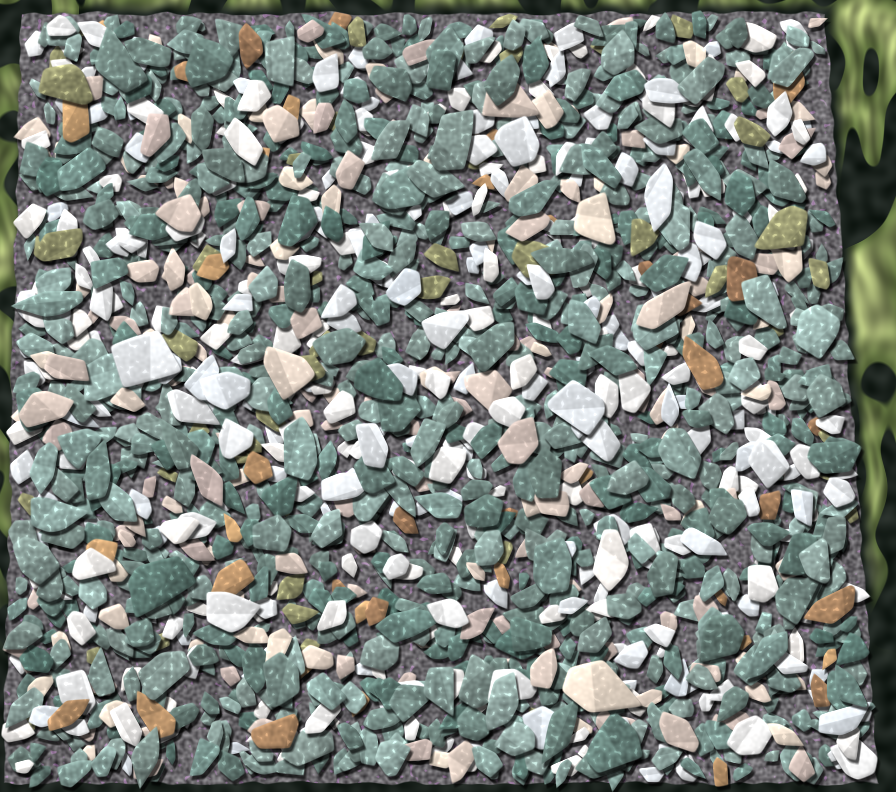
Reproduce this texture procedurally as a Shadertoy shader.

```glsl
// Paving slab of crushed green, white and cream stone chips set in grey mortar, with leaves around it.

const float TAU = 6.28318;
const vec2 LIGHT = vec2(-0.5, 0.86);

float hash(vec2 p) {
    vec3 q = fract(p.xyx * 0.1031);
    q += dot(q, q.yzx + 33.33);
    return fract((q.x + q.y) * q.z);
}

vec2 gradientAt(vec2 cell) {
    float a = TAU * hash(cell);
    return vec2(cos(a), sin(a));
}

// Gradient noise, about -0.7 to 0.7
float noise(vec2 p) {
    vec2 i = floor(p), f = fract(p), e = vec2(1, 0);
    vec2 u = f * f * f * (f * (f * 6.0 - 15.0) + 10.0);
    float low = mix(dot(gradientAt(i), f), dot(gradientAt(i + e), f - e), u.x);
    float high = mix(dot(gradientAt(i + e.yx), f - e.yx), dot(gradientAt(i + 1.0), f - 1.0), u.x);
    return mix(low, high, u.y);
}

// Slightly leaning slab outline, negative inside
float slabDistance(vec2 p, float width) {
    float left = 0.004 + 0.023 * p.y - p.x;
    float right = p.x - (width - 0.022 - 0.068 * p.y);
    return max(max(left, right), abs(p.y - 0.497) - 0.486);
}

// Irregular convex polygon with softened corners: distance, then blended side normal
vec3 chip(vec2 q, vec2 seed, float r) {
    float sum = 0.0;
    vec2 normal = vec2(0);
    for (int i = 0; i < 6; i++) {
        float k = float(i);
        float a = (k + 0.9 * hash(seed + k * 3.1)) * TAU / 6.0;
        vec2 side = vec2(cos(a), sin(a));
        float w = exp(16.0 * (dot(q, side) / r - 0.62 - 0.4 * hash(seed + k * 5.3 + 40.0)));
        sum += w;
        normal += w * side;
    }
    return vec3(log(sum) * r / 16.0, normal / sum);
}

vec3 stoneColor(vec2 seed) {
    float kind = hash(seed + 71.3), tone = hash(seed + 83.9);
    vec3 green = mix(vec3(0.31, 0.43, 0.40), vec3(0.63, 0.73, 0.71), tone);
    green = mix(green, vec3(0.46, 0.51, 0.49), 0.65 * hash(seed + 97.1));
    if (kind < 0.59) return green;
    if (kind < 0.83) return mix(vec3(0.86, 0.89, 0.92), vec3(0.98, 0.96, 0.94), tone);
    if (kind < 0.94) return mix(vec3(0.76, 0.69, 0.67), vec3(0.95, 0.89, 0.82), tone);
    if (kind < 0.97) return mix(vec3(0.55, 0.42, 0.32), vec3(0.82, 0.66, 0.47), tone);
    return vec3(0.57, 0.57, 0.42);
}

vec3 foliage(vec2 p, float edge) {
    vec2 q = p + 0.03 * vec2(noise(p * 11.0), noise(p * 11.0 + 30.0));
    float blade = noise(q * vec2(17, 11) + 4.0);
    vec3 leaf = mix(vec3(0.34, 0.41, 0.22), vec3(0.66, 0.71, 0.46), smoothstep(-0.1, 0.4, blade));
    leaf *= 0.95 + 0.6 * noise(q * vec2(70, 30));
    float lit = smoothstep(-0.07, -0.03, blade) * smoothstep(0.15, 0.35, p.y);
    lit *= smoothstep(0.0, 0.02, edge + 0.012 * step(p.x, 0.1));
    return mix(vec3(0.10, 0.13, 0.11) + 0.12 * noise(p * 45.0), leaf, lit);
}

vec3 mortar(vec2 p) {
    float grain = 0.26 * noise(p * 175.0) + 0.13 * noise(p * 90.0) + 0.05 * noise(p * 14.0);
    float glint = smoothstep(0.25, 0.5, noise(p * 130.0 + 9.0));
    return vec3(0.405, 0.395, 0.41) + grain + glint * vec3(0.20, 0.09, 0.22);
}

void mainImage(out vec4 fragColor, in vec2 fragCoord) {
    vec2 p = fragCoord / iResolution.y;
    float width = iResolution.x / iResolution.y;
    float soft = max(0.8 / iResolution.y, 0.0012);
    float edge = slabDistance(p, width) + 0.006 * noise(p * 35.0);
    vec3 color = mix(mortar(p), foliage(p, edge), smoothstep(-soft, soft, edge));
    float sparkle = noise(p * 150.0 + 7.0);
    float mottle = 0.14 * noise(p * 65.0) + 0.24 * sparkle + 0.25 * smoothstep(0.25, 0.5, sparkle);

    // Chips from small to large, each casting a shadow on those beneath
    for (int layer = 0; layer < 5; layer++) {
        float k = float(layer);
        float size = 0.034 + 0.005 * k + 0.001 * k * k;
        vec2 grid = p / size + k * 0.37;
        for (int n = 0; n < 9; n++) {
            vec2 cell = floor(grid) + vec2(n % 3, n / 3) - 1.0;
            vec2 seed = cell + 57.0 * k;
            vec2 jitter = vec2(hash(seed + 11.7), hash(seed + 23.2));
            vec2 center = (cell + 0.1 + 0.8 * jitter - k * 0.37) * size;
            float r = size * mix(0.33, 0.52, hash(seed + 31.4));
            vec2 offset = p - center;
            if (hash(seed + 47.6) > 0.88 - 0.07 * k || length(offset) > 1.7 * r + 0.008
                || slabDistance(center, width) > -0.7 * r) continue;

            float a = TAU * hash(seed + 53.8);
            mat2 turn = mat2(cos(a), sin(a), -sin(a), cos(a));
            vec2 stretch = vec2(0.85, mix(1.0, 1.7, hash(seed + 61.5)));
            vec2 q = turn * offset * stretch;
            float shadow = chip(turn * (offset - vec2(0.003, -0.005)) * stretch, seed, r).x;
            color *= mix(0.31, 1.0, smoothstep(-0.002, 0.002, shadow));

            // Tilted face, one crease and a bevelled rim
            vec3 shape = chip(q, seed, r);
            vec2 light = turn * LIGHT;
            float crease = dot(q, gradientAt(seed + 5.5)) + r * (hash(seed + 67.2) - 0.5);
            float shade = 1.0 + 0.07 * dot(q, light) / r;
            shade += 0.14 * (smoothstep(-0.0015, 0.0015, crease) - 0.5);
            shade += 0.20 * dot(shape.yz, light) * smoothstep(-0.006, 0.0, shape.x);
            vec3 base = stoneColor(seed);
            float rough = mottle * mix(1.2, 0.35, smoothstep(0.5, 0.85, base.r));
            color = mix(color, base * (shade + rough), smoothstep(soft, -soft, shape.x));
        }
    }
    fragColor = vec4(clamp(color, 0.0, 1.0), 1.0);
}
```
